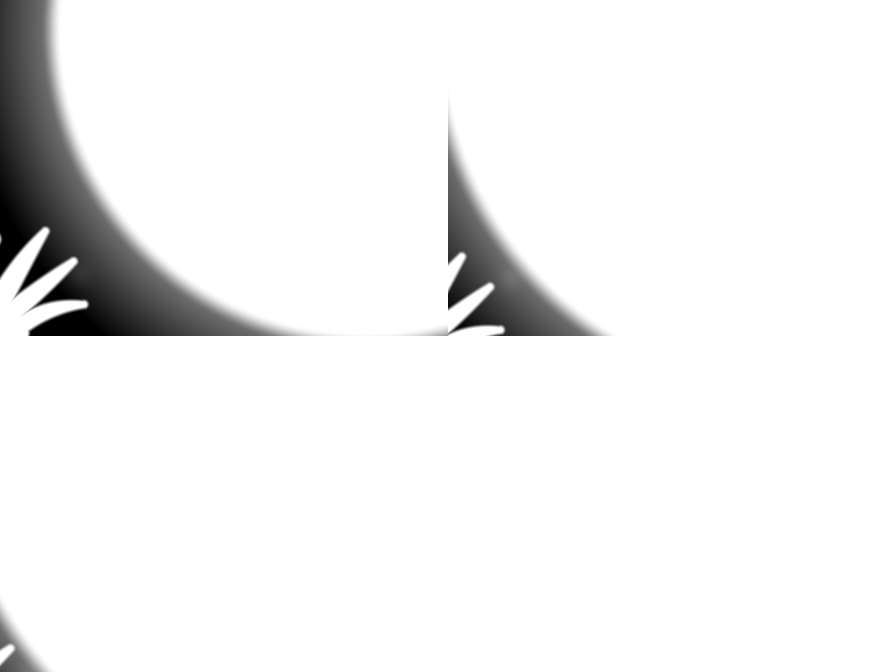
Give the GLSL for this background, as a Shadertoy shader.

```glsl
// Halo: xy = disc centre, z = radius, in tile heights, one per tile
const vec3 HALO_FIRST  = vec3(1.087, 0.913, 0.903);
const vec3 HALO_SECOND = vec3(1.035, 0.903, 1.042);
const vec3 HALO_THIRD  = vec3(0.938, 0.722, 1.052);
const float RIM_WIDTH  = 0.063;
const float FADE_DEPTH = 0.295;
const float RIM_GRAY   = 0.52;

// Smudge, placed relative to the halo centre
const vec2 SMUDGE_OFFSET   = vec2(-0.851, -0.733);
const float SMUDGE_RADIUS  = 0.035;
const float SMUDGE_STRENGTH = 0.06;

// Fronds: xy = root, zw = tip; the cluster steps away from tile to tile
const vec2 FROND_STEP  = vec2(-0.094, -0.076);
const vec4 FROND_UPPER = vec4(-0.007, 0.090, 0.135, 0.312);
const vec4 FROND_MIDDLE = vec4(0.017, 0.056, 0.219, 0.222);
const vec4 FROND_LOWER = vec4(0.042, 0.014, 0.250, 0.094);
const vec3 ROOT_DISC   = vec3(0.007, 0.014, 0.080);
const vec3 SIDE_DISC   = vec3(-0.021, 0.288, 0.024);
const float TIP_RADIUS = 0.012;
const float FROND_SOFTNESS = 0.007;

float discDistance(vec2 p, vec3 disc) {
    return length(p - disc.xy) - disc.z;
}

// Tapered stroke, bowed sideways by bend
float frondDistance(vec2 p, vec4 ends, float rootRadius, float bend) {
    vec2 axis = ends.zw - ends.xy;
    float t = clamp(dot(p - ends.xy, axis) / dot(axis, axis), 0.0, 1.0);
    vec2 side = normalize(vec2(-axis.y, axis.x));
    vec2 spine = ends.xy + axis * t + side * bend * 4.0 * t * (1.0 - t);
    return length(p - spine) - mix(rootRadius, TIP_RADIUS, t * t);
}

float clusterDistance(vec2 p) {
    float d = frondDistance(p, FROND_UPPER, 0.035, 0.006);
    d = min(d, frondDistance(p, FROND_MIDDLE, 0.031, 0.0));
    d = min(d, frondDistance(p, FROND_LOWER, 0.028, 0.020));
    d = min(d, discDistance(p, ROOT_DISC));
    return min(d, discDistance(p, SIDE_DISC));
}

// White disc with a soft rim fading to black
float haloShade(vec2 p, vec3 halo) {
    float d = discDistance(p, halo);
    float fade = RIM_GRAY * clamp(1.0 - d / FADE_DEPTH, 0.0, 1.0);
    vec2 smudge = (p - halo.xy - SMUDGE_OFFSET) / SMUDGE_RADIUS;
    fade += SMUDGE_STRENGTH * exp(-dot(smudge, smudge));
    return mix(1.0, fade, smoothstep(0.0, RIM_WIDTH, d));
}

void mainImage(out vec4 fragColor, in vec2 fragCoord) {
    // Two by two tiles, counted from the top left
    vec2 grid = 2.0 * fragCoord / iResolution.xy;
    vec2 tile = floor(grid);
    vec2 p = (grid - tile) * vec2(iResolution.x / iResolution.y, 1.0);
    float index = tile.x + 2.0 * (1.0 - tile.y);

    vec3 halo = index < 0.5 ? HALO_FIRST : index < 1.5 ? HALO_SECOND : HALO_THIRD;
    float shade = haloShade(p, halo);

    // White fronds in front of the dark field
    float d = clusterDistance(p - FROND_STEP * index);
    float softness = max(FROND_SOFTNESS, 2.0 / iResolution.y);
    shade = mix(1.0, shade, smoothstep(-softness, softness, d));

    // The last tile is blank
    shade = index > 2.5 ? 1.0 : shade;
    fragColor = vec4(vec3(shade), 1.0);
}
```
